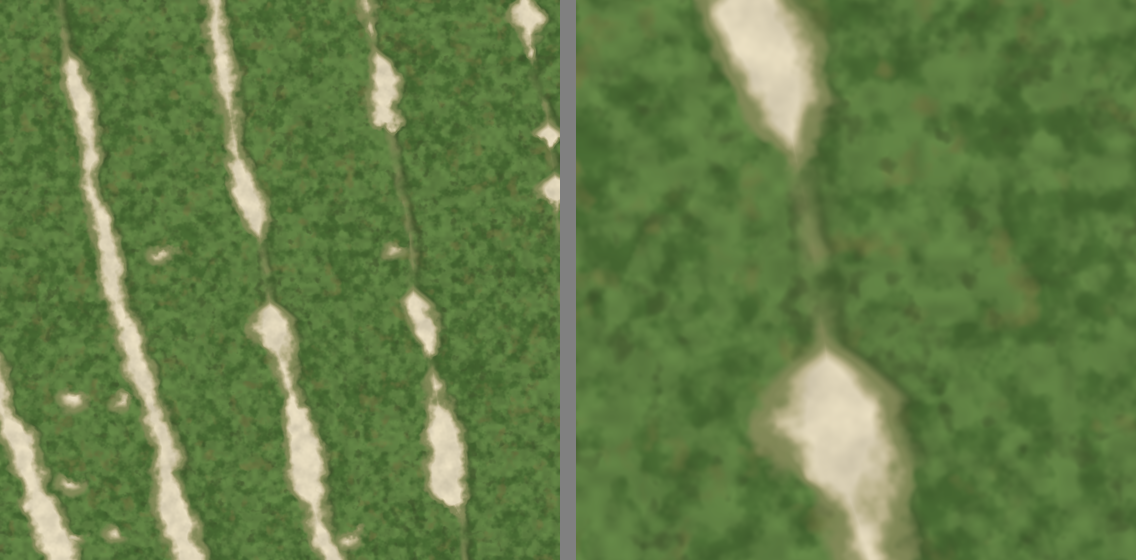
Left, the full canvas; right, a detail of the centre.
This texture is drawn by a WebGL 2 fragment shader. Its source:

```glsl
#version 300 es
precision highp float;
// Aerial view of a green crop field split by slanting, broken strips of pale soil.

uniform vec2 u_resolution;
out vec4 fragColor;

const vec3 LEAF = vec3(0.37, 0.50, 0.26);
const vec3 LEAF_DARK = vec3(0.27, 0.40, 0.19);
const vec3 LEAF_DRY = vec3(0.43, 0.45, 0.25);
const vec3 OLIVE = vec3(0.52, 0.54, 0.35);
const vec3 SOIL = vec3(0.71, 0.68, 0.52);
const vec3 SOIL_PALE = vec3(0.87, 0.83, 0.72);
const vec3 SHADE = vec3(0.25, 0.32, 0.17);

// Overgrown stretches: strip index, centre, half length
const vec3 GAPS[10] = vec3[10](
    vec3(-1, 0.25, 0.36), vec3(0, 0.02, 0.07), vec3(1, 0.49, 0.05),
    vec3(2, 0.075, 0.015), vec3(2, 0.38, 0.14), vec3(2, 0.65, 0.008),
    vec3(2, 0.98, 0.065), vec3(3, 0.16, 0.06), vec3(3, 0.285, 0.02),
    vec3(3, 0.7, 0.33));

// Bulges along each strip: spacing, depth of the first
const vec2 BULGES[5] = vec2[5](
    vec2(0.4, 0.2), vec2(0.44, 0.12), vec2(0.245, 0.09),
    vec2(0.33, 0.17), vec2(0.105, 0.03));

float hash(vec2 p) {
    vec3 q = fract(vec3(p.xyx) * 0.1031);
    q += dot(q, q.yzx + 33.33);
    return fract((q.x + q.y) * q.z);
}

float noise(vec2 p) {
    vec2 i = floor(p), f = fract(p);
    f = f * f * (3.0 - 2.0 * f);
    return mix(mix(hash(i), hash(i + vec2(1, 0)), f.x),
               mix(hash(i + vec2(0, 1)), hash(i + vec2(1, 1)), f.x), f.y);
}

// Rotated octaves, result centred on zero
float fbm(vec2 p) {
    float sum = 0.0, amp = 0.55;
    for (int i = 0; i < 3; i++) {
        sum += amp * (noise(p) - 0.5);
        p = mat2(1.6, 1.2, -1.2, 1.6) * p + 17.3;
        amp *= 0.5;
    }
    return sum;
}

// Horizontal position of strip k at depth t below the top edge
float stripCentre(float k, float t) {
    return 0.102 + 0.28 * k + t * (0.17 - 0.012 * k + t * (0.073 - 0.026 * k));
}

// 1 on open soil, 0 where the crop has closed over the strip
float openness(float k, float t) {
    float open = 1.0;
    for (int i = 0; i < 10; i++) {
        float d = abs(t - GAPS[i].y) - GAPS[i].z;
        if (GAPS[i].x == k) open = min(open, smoothstep(-0.02, 0.03, d));
    }
    return open;
}

float stripHalfWidth(float k, float t, vec2 bulge) {
    float taper = mix(0.011, 0.026, t) - 0.002 * k * t;
    float swell = (0.004 + 0.003 * k) * cos(6.2832 * (t - bulge.y) / bulge.x);
    float knots = 0.013 * (noise(vec2(t * 31.0, k * 5.0 + 70.0)) - 0.5);
    return max(taper + swell + knots, 0.005);
}

// Small bare patches on a jittered grid, denser toward the lower left
float patchDistance(vec2 p) {
    vec2 cell = floor(p * 12.0), local = fract(p * 12.0);
    vec2 centre = 0.35 + 0.3 * vec2(hash(cell + 3.7), hash(cell + 9.1));
    vec2 place = (cell + 0.5) / 12.0;
    float chance = 0.02 + 0.5 * smoothstep(0.5, 0.0, place.y) * smoothstep(0.7, 0.1, place.x);
    float radius = mix(0.14, 0.26, hash(cell + 21.0));
    float d = (length((local - centre) * vec2(0.8, 1.1)) - radius) / 12.0;
    return hash(cell + 5.0) < chance ? d : 1.0;
}

// Leaf mottling: fine clumps, dry tips and small dark hollows
vec3 cropColor(vec2 p) {
    float clumps = fbm(p * 64.0) + 0.2 * fbm(p * 9.0 + 40.0);
    vec3 col = mix(LEAF_DARK, LEAF, smoothstep(-0.27, 0.15, clumps));
    col = mix(col, LEAF_DRY, 0.7 * smoothstep(0.08, 0.36, fbm(p * 48.0 + 90.0)));
    col = mix(col, SHADE, 0.6 * smoothstep(0.12, 0.38, fbm(p * 58.0 + 130.0)));
    return col * (0.92 + 0.16 * noise(p * 110.0 + 8.0));
}

void main() {
    vec2 p = gl_FragCoord.xy / u_resolution;
    float t = 1.0 - p.y;
    float rough = 0.026 * fbm(p * 32.0 + 60.0) + 0.016 * fbm(p * 64.0 + 25.0);
    float patchy = noise(p * 42.0 + 11.0);

    // Nearest soil edge, shaded right flank and thin furrow of every strip
    float soilDist = patchDistance(p + rough) + 0.5 * rough + 0.005;
    float shade = 0.0, furrow = 0.0;
    for (int i = 0; i < 5; i++) {
        float k = float(i) - 1.0;
        float wobble = 0.02 * (noise(vec2(t * 15.0, k * 9.0 + 5.0)) - 0.5);
        float x = p.x - stripCentre(k, t) + wobble;
        float width = stripHalfWidth(k, t, BULGES[i]);
        float halfWidth = mix(-0.012, width, openness(k, t + rough));
        soilDist = min(soilDist, abs(x) - halfWidth + rough);
        float flank = x - max(halfWidth, 0.0) - 0.010 + rough;
        shade = max(shade, smoothstep(0.013, 0.0, abs(flank)));
        furrow = max(furrow, smoothstep(0.013, 0.001, abs(x + 0.6 * rough)));
    }

    // Crop, then flank, furrow, dry margin and the soil itself
    vec3 col = cropColor(p);
    col = mix(col, SHADE, shade * mix(0.15, 0.75, patchy));
    col = mix(col, OLIVE, furrow * mix(0.0, 0.75, patchy));
    col = mix(col, OLIVE, 0.9 * smoothstep(0.012, 0.001, soilDist - 0.004 * patchy));
    col = mix(col, SOIL, smoothstep(0.003, -0.006, soilDist));
    vec3 pale = SOIL_PALE * (1.0 + 0.2 * fbm(p * 55.0 + 200.0));
    col = mix(col, pale, smoothstep(-0.002, -0.013, soilDist));
    fragColor = vec4(col, 1.0);
}
```
